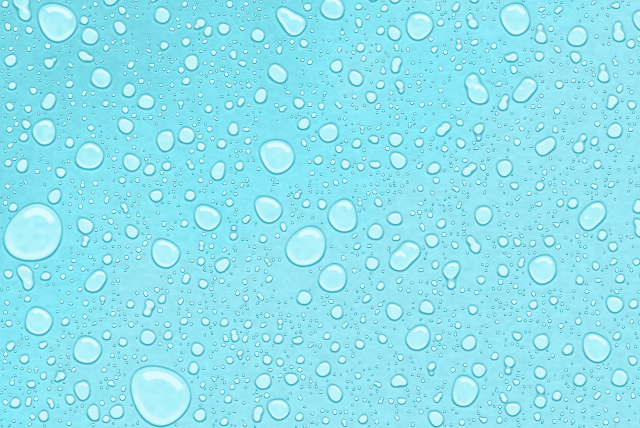
Write a Shadertoy shader that draws this texture.

```glsl
// Scattered water droplets of many sizes on a pale cyan surface.
#define LAYERS 6
#define LARGEST_CELL 0.26
#define LAYER_SHRINK 0.56
#define DENSITY 0.66
#define RIM_STRENGTH 1.0
#define GRAIN 0.03
#define CYAN vec3(0.52, 0.91, 0.965)
#define SOFT_CYAN vec3(0.59, 0.905, 0.955)
#define SHADE vec3(0.45, 0.84, 0.895)
#define TEAL vec3(0.20, 0.67, 0.74)
#define PALE vec3(0.69, 0.95, 0.98)
#define GLINT vec3(0.86, 0.98, 0.99)

struct Drop {
    vec2 centre;
    vec2 axis;
    float radius;
    float taper;
    float phase;
};

vec4 hash4(vec2 p) {
    return fract(sin(dot(p, vec2(127.1, 311.7)) + vec4(0.0, 1.7, 3.1, 5.3)) * 43758.5453);
}

float noise(vec2 p) {
    vec2 i = floor(p), f = fract(p);
    f = f * f * (3.0 - 2.0 * f);
    return mix(mix(hash4(i).x, hash4(i + vec2(1, 0)).x, f.x),
               mix(hash4(i + vec2(0, 1)).x, hash4(i + vec2(1, 1)).x, f.x), f.y);
}

float cellSize(int layer) {
    return LARGEST_CELL * pow(LAYER_SHRINK, float(layer));
}

// Random drop of one grid cell; returns false where the cell is empty.
bool makeDrop(vec2 cell, int layer, out Drop drop) {
    vec2 key = cell + 37.0 * float(layer + 1);
    vec4 h = hash4(key), k = hash4(key + 91.3);
    float size = cellSize(layer);
    float angle = 6.2832 * k.x;
    float stretch = layer == 0 ? 0.4 * k.y : mix(0.3, 1.9, k.y * k.y);
    drop.centre = (cell + 0.5 + 0.54 * (h.zw - 0.5)) * size;
    drop.radius = size * mix(0.12, 0.25, h.y) * (1.0 - 0.13 * stretch);
    drop.axis = drop.radius * stretch * vec2(0.7 * cos(angle), sin(angle));
    drop.taper = mix(0.95, 0.45, k.z * min(stretch, 1.0));
    drop.phase = 6.2832 * k.w;
    float share = layer == 0 ? 0.22 : layer == LAYERS - 1 ? 0.65 * DENSITY : DENSITY;
    return h.x < share;
}

// Two wobbly circles that flow into one another.
float dropDistance(vec2 p, Drop drop) {
    float r = drop.radius;
    vec2 q = p - drop.centre;
    q += 0.1 * r * sin(1.9 * q.yx / r + drop.phase + vec2(0.0, 2.0));
    float head = length(q + 0.5 * drop.axis) - r * 0.92;
    float tail = length(q - 0.5 * drop.axis) - r * 0.92 * drop.taper;
    float blend = max(0.9 * r - abs(head - tail), 0.0);
    return min(head, tail) - blend * blend / (3.6 * r);
}

// True where a larger drop already takes the place.
bool isCrowded(Drop small, int layer) {
    Drop big;
    for (int i = 0; i < layer; i++) {
        vec2 base = floor(small.centre / cellSize(i) - 0.5);
        for (int j = 0; j < 4; j++) {
            if (makeDrop(base + vec2(j % 2, j / 2), i, big) &&
                dropDistance(small.centre, big) < 1.35 * small.radius + 0.003) return true;
        }
    }
    return false;
}

vec3 background(vec2 p, float aspect) {
    float light = 0.5 * p.x / aspect + 0.5 * (1.0 - p.y);
    float cloud = noise(p * 6.0) - 0.5;
    vec3 colour = mix(CYAN, SOFT_CYAN, smoothstep(0.3, 0.6, light + 0.35 * cloud));
    colour = mix(colour, SHADE, 0.85 * smoothstep(0.42, 0.02, light + 0.15 * cloud));
    float grain = noise(p * vec2(170.0, 230.0)) + noise(p * vec2(60.0, 95.0)) - 1.0;
    return colour + GRAIN * grain;
}

vec3 shadeDrop(vec3 colour, vec2 p, float d, Drop drop, float blur) {
    vec2 e = vec2(0.001, 0.0);
    vec2 normal = vec2(dropDistance(p + e.xy, drop) - dropDistance(p - e.xy, drop),
                       dropDistance(p + e.yx, drop) - dropDistance(p - e.yx, drop));
    normal /= max(length(normal), 1e-5);
    float r = drop.radius, depth = clamp(-d / r, 0.0, 1.0);
    float large = smoothstep(0.008, 0.026, r);
    float inside = smoothstep(blur, -blur, d);

    // Body, window reflection near the top and glow along the lower edge
    float mottle = noise(p * 75.0 + drop.phase);
    vec3 body = mix(mix(PALE, GLINT, 0.7), mix(colour, PALE, 0.65 + 0.5 * mottle), large);
    float up = dot(normal, normalize(vec2(0.25, 1.0)));
    float window = smoothstep(0.17, 0.23, depth) * smoothstep(0.52, 0.42, depth) * smoothstep(0.5, 0.72, up);
    float glow = smoothstep(0.04, 0.14, depth) * smoothstep(0.42, 0.2, depth) * smoothstep(0.1, -0.7, up);
    body = mix(body, GLINT, max(window, 0.75 * glow));
    colour = mix(colour, body, inside);

    // Thin rim, darkest underneath, with a faint light fringe outside
    float width = clamp(0.2 * r, 0.0011, 0.0022);
    float rim = exp(-pow((d + 0.2 * width) / width, 2.0));
    float facing = mix(0.5, 1.0, smoothstep(0.2, -0.7, normal.y)) + 0.2 * smoothstep(0.6, 1.0, normal.y);
    colour = mix(colour, TEAL, min(RIM_STRENGTH * rim * facing, 1.0));
    float fringe = exp(-pow((d - 2.6 * width) / width, 2.0));
    return mix(colour, PALE, 0.4 * fringe * smoothstep(0.3, -0.8, normal.y));
}

void mainImage(out vec4 fragColor, in vec2 fragCoord) {
    vec2 p = fragCoord / iResolution.y;
    float aspect = iResolution.x / iResolution.y;
    float nearest = 0.012;
    bool found = false;
    Drop drop, hit;
    for (int layer = 0; layer < LAYERS; layer++) {
        vec2 base = floor(p / cellSize(layer) - 0.5);
        for (int j = 0; j < 4; j++) {
            if (!makeDrop(base + vec2(j % 2, j / 2), layer, drop)) continue;
            float d = dropDistance(p, drop);
            if (d < nearest && !isCrowded(drop, layer)) {
                nearest = d;
                hit = drop;
                found = true;
            }
        }
    }
    vec3 colour = background(p, aspect);
    if (found) colour = shadeDrop(colour, p, nearest, hit, max(0.0012, 0.7 / iResolution.y));
    fragColor = vec4(clamp(colour, 0.0, 1.0), 1.0);
}
```
